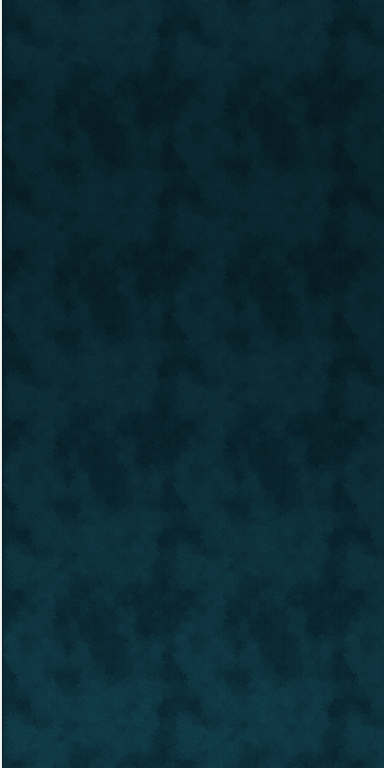
This texture is drawn by a Shadertoy shader. Its source:

```glsl
// Dark teal wallpaper with a repeating mottle of faint, jagged leaf-shaped blotches.

const vec3 DARK_TEAL = vec3(0.031, 0.123, 0.157);
const vec3 LIGHT_TEAL = vec3(0.054, 0.194, 0.236);
const vec3 MARGIN_COLOR = vec3(0.93, 0.95, 0.95);
const float TILE_SIZE = 0.443;      // pattern repeat, in canvas widths
const float LEAF_CELLS = 19.0;      // leaf cells along one repeat
const float LEAF_CONTRAST = 0.42;
const float PATCH_CONTRAST = 0.62;
const float GRAIN_CONTRAST = 0.30;
const float MARGIN_WIDTH = 0.005;
const float TAU = 6.2831853;

float hash(vec2 p) {
    return fract(sin(dot(p, vec2(127.1, 311.7))) * 43758.5453);
}

// Value noise that wraps after "period" cells.
float tiledNoise(vec2 p, vec2 period) {
    vec2 i = floor(p);
    vec2 f = fract(p);
    f = f * f * (3.0 - 2.0 * f);
    vec2 a = mod(i, period);
    vec2 b = mod(i + 1.0, period);
    return mix(mix(hash(a), hash(vec2(b.x, a.y)), f.x),
               mix(hash(vec2(a.x, b.y)), hash(b), f.x), f.y);
}

// Clumps of dark and light, a little taller than wide.
float patchTone(vec2 tile) {
    const vec2 COARSE = vec2(7.0, 5.0);
    const vec2 FINE = vec2(14.0, 11.0);
    float sum = 0.55 * tiledNoise(tile * COARSE, COARSE)
              + 0.45 * tiledNoise(tile * FINE + 5.0, FINE);
    return smoothstep(0.25, 0.62, sum) - 0.6;
}

// Coverage of a pointed, lobed leaf centred at the origin.
float leafMask(vec2 p, float radius, float angle, float lobes, float blur) {
    float a = atan(p.y, p.x) + angle;
    float lobe = abs(fract(a * lobes / TAU) - 0.5) * 2.0;
    float edge = radius * (0.38 + 0.62 * lobe) * (0.85 + 0.15 * cos(a));
    return 1.0 - smoothstep(edge - blur, edge + blur, length(p));
}

// Overlapping leaves, each taking its tone from the patch beneath it.
float leafTone(vec2 tile, float blur) {
    vec2 p = tile * LEAF_CELLS;
    vec2 cell = floor(p);
    float tone = PATCH_CONTRAST * patchTone(tile);
    for (int j = -1; j <= 1; j++) {
        for (int i = -1; i <= 1; i++) {
            vec2 id = cell + vec2(i, j);
            vec2 key = mod(id, LEAF_CELLS);
            vec2 jitter = vec2(hash(key + 11.3), hash(key + 27.9));
            vec2 center = id + 0.1 + 0.8 * jitter;
            float radius = mix(0.65, 1.08, hash(key + 41.7));
            float lobes = 5.0 + floor(3.0 * hash(key + 53.1));
            float mask = leafMask(p - center, radius, TAU * hash(key + 67.7), lobes, blur);
            float leaf = PATCH_CONTRAST * patchTone(center / LEAF_CELLS)
                       + LEAF_CONTRAST * (hash(key + 83.3) - 0.5);
            tone = mix(tone, leaf, 0.9 * mask);
        }
    }
    return tone;
}

// Vertical light: brightest at the foot, darkest below the top.
float wallLight(vec2 uv) {
    float light = mix(1.27, 0.84, smoothstep(-0.15, 0.82, uv.y));
    light += 0.12 * smoothstep(0.80, 1.0, uv.y);
    return light * (1.0 - 0.05 * smoothstep(0.6, 1.0, uv.x));
}

void mainImage(out vec4 fragColor, in vec2 fragCoord) {
    vec2 uv = fragCoord / iResolution.xy;
    vec2 p = fragCoord / iResolution.x;
    float pixel = 1.0 / iResolution.x;
    vec2 tile = p / TILE_SIZE;

    // Leaf mottle with slightly ragged edges
    const vec2 RAGGED_CELLS = vec2(64.0);
    vec2 ragged = vec2(tiledNoise(tile * RAGGED_CELLS, RAGGED_CELLS),
                       tiledNoise(tile * RAGGED_CELLS + 19.0, RAGGED_CELLS)) - 0.5;
    float blur = 0.02 + 0.5 * pixel * LEAF_CELLS / TILE_SIZE;
    float tone = 0.58 + leafTone(tile + 0.016 * ragged, blur);

    // Fine woven grain
    const vec2 GRAIN_CELLS = vec2(112.0);
    tone += GRAIN_CONTRAST * (tiledNoise(tile * GRAIN_CELLS, GRAIN_CELLS) - 0.5);
    vec3 color = mix(DARK_TEAL, LIGHT_TEAL, clamp(tone, -0.15, 1.2)) * wallLight(uv);

    // Thin pale margin with a shaded seam at the left
    color *= 1.0 - 0.45 * (1.0 - smoothstep(MARGIN_WIDTH, MARGIN_WIDTH + 0.006, p.x));
    float margin = 1.0 - smoothstep(MARGIN_WIDTH - 0.5 * pixel, MARGIN_WIDTH + 0.5 * pixel, p.x);
    color = mix(color, MARGIN_COLOR, margin);

    fragColor = vec4(color, 1.0);
}
```
